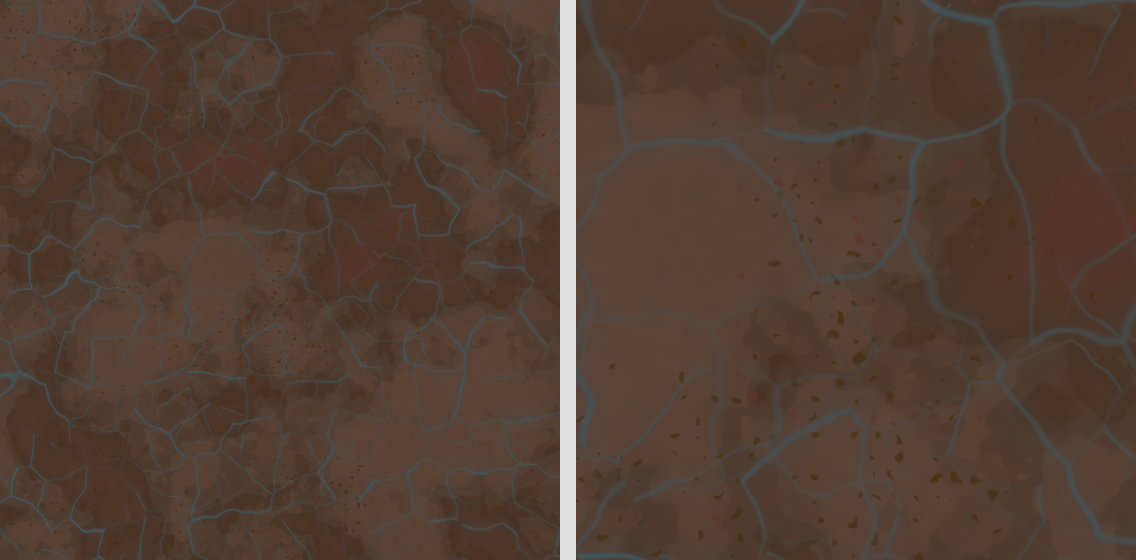
Left: the whole. Right: its middle third, enlarged.
This texture is drawn by a three.js fragment shader. Its source:

```glsl
varying vec2 vUv;

#define PATCH_SCALE 6.2
#define MID_LEVEL 0.468
#define DARK_LEVEL 0.535
#define RED_LEVEL 0.71
#define CRACK_CELLS 12.0
#define HAIR_CELLS 18.0
#define CRACK_WIDTH 0.0037
#define CRACK_HALO 0.009
#define SPECK_CELLS 85.0
#define SPECK_SHARE 0.55

const vec3 CLAY_LIGHT = vec3(0.355, 0.255, 0.204);
const vec3 CLAY_MID = vec3(0.308, 0.222, 0.170);
const vec3 CLAY_DARK = vec3(0.288, 0.194, 0.136);
const vec3 CLAY_WARM = vec3(0.312, 0.204, 0.150);
const vec3 CLAY_RED = vec3(0.340, 0.200, 0.160);
const vec3 CRACK_BLUE = vec3(0.255, 0.335, 0.365);
const vec3 SPECK_OLIVE = vec3(0.285, 0.190, 0.070);
const vec3 SPECK_RUST = vec3(0.370, 0.205, 0.150);

float hash(vec2 p) {
  vec3 q = fract(p.xyx * 0.1031);
  q += dot(q, q.yzx + 33.33);
  return fract((q.x + q.y) * q.z);
}

vec2 jitter(vec2 p) {
  return 0.08 + 0.84 * vec2(hash(p), hash(p + vec2(71.7, 23.3)));
}

float noise(vec2 p) {
  vec2 cell = floor(p), f = fract(p);
  f = f * f * (3.0 - 2.0 * f);
  float low = mix(hash(cell), hash(cell + vec2(1.0, 0.0)), f.x);
  float high = mix(hash(cell + vec2(0.0, 1.0)), hash(cell + 1.0), f.x);
  return mix(low, high, f.y);
}

float fbm(vec2 p) {
  float sum = 0.0, amp = 0.5;
  for (int i = 0; i < 6; i++) {
    sum += amp * noise(p);
    p = mat2(1.6, 1.2, -1.2, 1.6) * p + 17.3;
    amp *= 0.5;
  }
  return sum;
}

vec2 warp(vec2 p) {
  return vec2(noise(p), noise(p + 41.7)) - 0.5;
}

// Strength of cracks along Voronoi borders, each border with its own weight
float cracks(vec2 uv, float cells, float width, float halo) {
  vec2 p = uv * cells;
  p += 0.34 * warp(p * 1.3) + 0.13 * warp(p * 3.5);
  vec2 home = floor(p), f = fract(p), nearCell = vec2(0.0), nearPoint = vec2(0.0);
  float nearest = 9.0;
  for (int y = -1; y <= 1; y++) {
    for (int x = -1; x <= 1; x++) {
      vec2 cell = vec2(float(x), float(y));
      vec2 point = cell + jitter(home + cell) - f;
      float d = dot(point, point);
      if (d < nearest) { nearest = d; nearCell = cell; nearPoint = point; }
    }
  }
  float thickness = 0.7 + 0.6 * noise(p * 1.7 + 9.0);
  float result = 0.0;
  for (int y = -2; y <= 2; y++) {
    for (int x = -2; x <= 2; x++) {
      vec2 cell = nearCell + vec2(float(x), float(y));
      vec2 point = cell + jitter(home + cell) - f;
      vec2 gap = point - nearPoint;
      if (dot(gap, gap) > 0.0001) {
        float d = dot(0.5 * (point + nearPoint), normalize(gap)) / cells;
        float weight = hash(2.0 * home + cell + nearCell + 5.5);
        weight = mix(0.22, 1.0, smoothstep(0.1, 0.95, weight));
        float w = width * thickness * (0.5 + 0.5 * weight);
        float line = 0.66 * (1.0 - smoothstep(0.1 * w, w, d));
        result = max(result, weight * (line + 0.26 * exp(-d / halo)));
      }
    }
  }
  return result;
}

void main() {
  vec2 uv = vUv + 3.0;

  // Stepped clay stains with dark rims and warmer cores
  float height = fbm((uv + 0.04 * warp(uv * 8.0)) * PATCH_SCALE);
  float detail = fbm(uv * 19.0 + 8.0);
  float stain = height + 0.25 * (detail - 0.49);
  vec3 color = CLAY_LIGHT * (0.97 + 0.06 * noise(uv * 9.0));
  float mid = smoothstep(MID_LEVEL, MID_LEVEL + 0.012, stain);
  float dark = smoothstep(DARK_LEVEL, DARK_LEVEL + 0.022, height + 0.06 * (detail - 0.49));
  color = mix(color, CLAY_MID, 0.3 * smoothstep(MID_LEVEL - 0.07, MID_LEVEL, height));
  color = mix(color, CLAY_MID, 0.8 * mid);
  vec3 core = mix(CLAY_DARK, CLAY_WARM, smoothstep(DARK_LEVEL + 0.02, DARK_LEVEL + 0.15, height));
  color = mix(color, core, 0.88 * dark);
  color = mix(color, CLAY_RED, 0.7 * smoothstep(RED_LEVEL, RED_LEVEL + 0.015, height));

  // Pale flakes inside the stains
  float flake = smoothstep(0.58, 0.595, detail) * (1.0 - 0.75 * dark);
  color = mix(color, CLAY_LIGHT, 0.45 * flake);
  color *= 0.98 + 0.04 * noise(uv * 120.0);

  // Clustered mineral specks
  vec2 grid = uv * SPECK_CELLS + 0.5 * warp(uv * 190.0);
  vec2 id = floor(grid);
  float radius = 0.06 + 0.19 * hash(id + 3.1);
  vec2 center = 0.25 + 0.5 * jitter(id + 12.6);
  float speck = 1.0 - smoothstep(0.6 * radius, 1.25 * radius, length(fract(grid) - center));
  float cluster = smoothstep(0.3, 0.75, noise(uv * 8.0 + 31.0)) * (1.0 - 0.7 * dark);
  speck *= step(hash(id + 57.0), SPECK_SHARE * cluster);
  color = mix(color, mix(SPECK_OLIVE, SPECK_RUST, step(0.75, hash(id + 81.0))), 0.8 * speck);

  // Blue cracks, with faint hairlines in places
  float crack = cracks(uv, CRACK_CELLS, CRACK_WIDTH, CRACK_HALO);
  crack *= 0.55 + 0.6 * noise(uv * 6.0 + 4.0);
  float hair = cracks(uv + 5.0, HAIR_CELLS, 0.6 * CRACK_WIDTH, 0.5 * CRACK_HALO);
  hair *= 0.6 * smoothstep(0.35, 0.75, noise(uv * 7.0 + 60.0));
  color = mix(color, CRACK_BLUE, clamp(max(crack, hair), 0.0, 0.9));

  gl_FragColor = vec4(color, 1.0);
}
```
